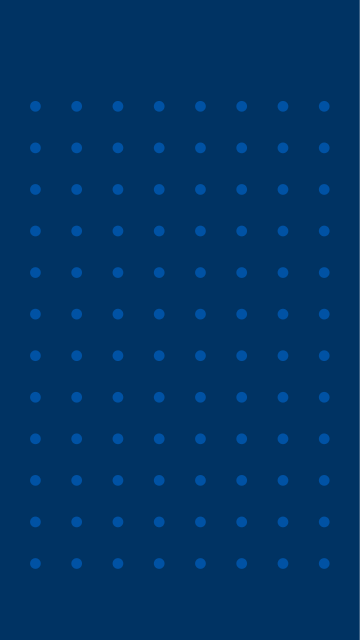
Reproduce this pattern procedurally as a WebGL 1 fragment shader.

```glsl
precision highp float;

uniform vec2 u_resolution;

const vec3 NAVY = vec3(0.0, 0.2, 0.39);
const vec3 BLUE = vec3(0.0, 0.322, 0.643);
const vec3 EDGE_WHITE = vec3(1.0);

// Grid layout, in canvas widths
const vec2 GRID_COUNT = vec2(8.0, 12.0);
const vec2 GRID_PITCH = vec2(0.1146, 0.11545);
const vec2 FIRST_DOT = vec2(0.0984, 0.2125);
const float DOT_RADIUS = 0.0148;
const float EDGE_WIDTH = 0.00066;

// Offset from the nearest dot centre of a bounded grid
vec2 gridOffset(vec2 p, vec2 origin, vec2 pitch, vec2 count) {
  vec2 cell = floor((p - origin) / pitch + 0.5);
  cell = clamp(cell, vec2(0.0), count - 1.0);
  return p - origin - cell * pitch;
}

float circleDistance(vec2 p, float radius) {
  return length(p) - radius;
}

// Distance to a strip along the right side of the canvas
float rightEdgeDistance(vec2 p, float width) {
  return 1.0 - width - p.x;
}

// Antialiased coverage of a signed distance
float coverage(float dist, float pixel) {
  return clamp(0.5 - dist / pixel, 0.0, 1.0);
}

void main() {
  float pixel = 1.0 / u_resolution.x;
  vec2 p = gl_FragCoord.xy * pixel;

  // Dots
  vec2 offset = gridOffset(p, FIRST_DOT, GRID_PITCH, GRID_COUNT);
  float dots = coverage(circleDistance(offset, DOT_RADIUS), pixel);
  vec3 color = mix(NAVY, BLUE, dots);

  // Pale right margin
  float edge = coverage(rightEdgeDistance(p, EDGE_WIDTH), pixel);
  color = mix(color, EDGE_WHITE, edge);

  gl_FragColor = vec4(color, 1.0);
}
```
